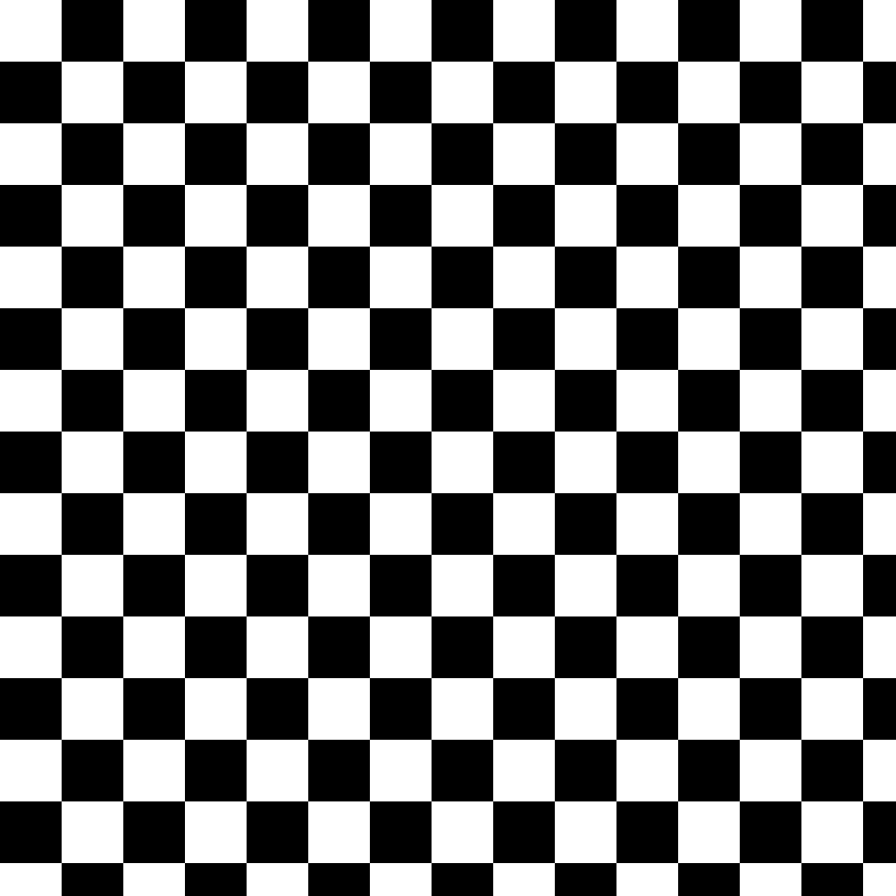
Reproduce this pattern procedurally as a three.js fragment shader.

```glsl
// Black and white checkerboard anchored at the top left corner, cropped at right and bottom.
// A signed triangle wave per axis alternates between cells; the product of the
// two waves gives the checks, with edges smoothed over one screen sample.

varying vec2 vUv;

const float CELLS_ACROSS = 14.534;  // checks along each side of the canvas
const float EDGE_WIDTH = 1.0;       // width of the smoothed edge, in samples
const vec3 LIGHT_COLOR = vec3(1.0);
const vec3 DARK_COLOR = vec3(0.0);

// Signed distance to the nearest cell edge: positive in even cells, negative in odd.
vec2 signedCellDistance(vec2 p) {
  return abs(mod(p - 0.5, 2.0) - 1.0) - 0.5;
}

// Antialiased checks: 1 where both cell indices share parity, 0 elsewhere.
float checkerMask(vec2 p, vec2 edgeWidth) {
  vec2 parity = clamp(signedCellDistance(p) / (0.5 * edgeWidth), -1.0, 1.0);
  return 0.5 + 0.5 * parity.x * parity.y;
}

void main() {
  // Cell coordinates, counted from the top left corner.
  vec2 cell = vec2(vUv.x, 1.0 - vUv.y) * CELLS_ACROSS;
  vec2 edgeWidth = max(fwidth(cell) * EDGE_WIDTH, vec2(1e-5));

  vec3 color = mix(DARK_COLOR, LIGHT_COLOR, checkerMask(cell, edgeWidth));
  gl_FragColor = vec4(color, 1.0);
}
```
